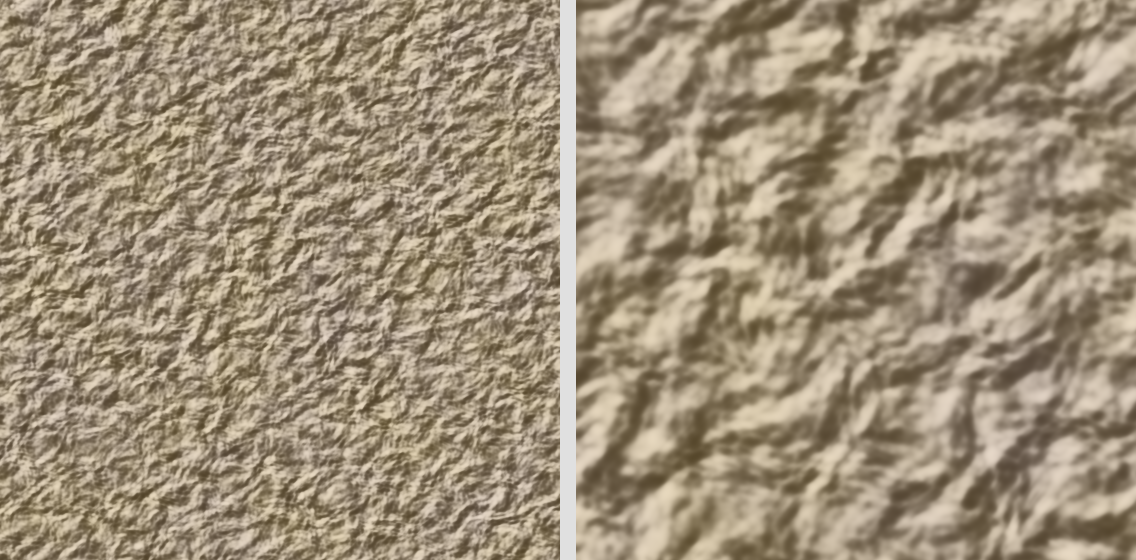
Left, the full canvas; right, a detail of the centre.
A WebGL 1 fragment shader for this texture:

```glsl
precision highp float;

// Rough sand-coloured plaster, lit at a low angle from the upper left.
// A stretched, warped noise height field is shaded by its slope towards the
// light, then darkened in scattered pits and finished with fine grain.

uniform vec2 u_resolution;

#define GRAIN_ANGLE 0.52      // direction of the ridges, radians
#define RIDGE_SCALE vec2(29.0, 39.0) // ridges per canvas, along and across
#define LIGHT_STEP 0.0058     // distance of the slope sample
#define RELIEF 0.54           // strength of the slope shading
#define DEPTH 0.27            // darkening of low ground
#define PIT_DARKNESS 0.15
#define GRAIN 0.075
#define TONE_LIMIT 0.27       // soft bound of the tone swing
#define BASE_COLOR vec3(0.618, 0.560, 0.470)
#define WARM_TINT vec3(0.006, 0.004, -0.040)

// Random unit vector for a lattice point
vec2 randomGradient(vec2 cell) {
    vec3 q = fract(vec3(cell.xyx) * vec3(0.1031, 0.1030, 0.0973));
    q += dot(q, q.yzx + 33.33);
    float angle = 6.28318 * fract((q.x + q.y) * q.z);
    return vec2(cos(angle), sin(angle));
}

// Gradient noise, about -0.7 to 0.7
float noise(vec2 p) {
    vec2 cell = floor(p);
    vec2 f = p - cell;
    vec2 u = f * f * f * (f * (f * 6.0 - 15.0) + 10.0);
    vec2 right = vec2(1.0, 0.0);
    vec2 up = vec2(0.0, 1.0);
    float a = dot(randomGradient(cell), f);
    float b = dot(randomGradient(cell + right), f - right);
    float c = dot(randomGradient(cell + up), f - up);
    float d = dot(randomGradient(cell + 1.0), f - 1.0);
    return mix(mix(a, b, u.x), mix(c, d, u.x), u.y);
}

// Plaster height: three octaves, each turned to hide the lattice
float height(vec2 p) {
    vec2 q = p * RIDGE_SCALE;
    q += 0.45 * vec2(noise(q * 0.55 + 17.0), noise(q * 0.55 + 61.0));
    float sum = 0.0;
    float amplitude = 1.0;
    for (int i = 0; i < 3; i++) {
        sum += amplitude * noise(q);
        q = mat2(1.68, 1.12, -1.12, 1.68) * q + 23.7;
        amplitude *= 0.5;
    }
    return sum;
}

// Scattered dark hollows, 0 outside and 1 inside
float pits(vec2 p) {
    vec2 q = p * RIDGE_SCALE * 0.9 + 140.0;
    float hollow = noise(q) + 0.3 * noise(q * 2.3 + 9.0);
    return smoothstep(0.20, 0.48, hollow);
}

void main() {
    vec2 uv = gl_FragCoord.xy / u_resolution.y;

    // Axes along and across the ridges; light comes from across
    float c = cos(GRAIN_ANGLE);
    float s = sin(GRAIN_ANGLE);
    vec2 p = mat2(c, -s, s, c) * uv + 3.0;
    vec2 toLight = LIGHT_STEP * vec2(-0.25, 0.97);

    // Slope, depth and pits
    float ground = height(p);
    float slope = ground - height(p + toLight);
    float roughness = 1.0 + 0.35 * noise(uv * 7.0 + 50.0);
    float tone = roughness * (RELIEF * slope + DEPTH * ground);
    tone -= PIT_DARKNESS * pits(p);

    // Fine grain and broad unevenness
    tone += GRAIN * noise(uv * 175.0 + 11.0);
    tone += 0.04 * noise(uv * 9.0 + 80.0);
    tone += 0.012;

    // Soft limit keeps hollows and crests within the palette
    float swing = tone / TONE_LIMIT;
    tone *= 1.2 / sqrt(1.0 + swing * swing);

    // Faint drift between grey and yellow sand
    float warmth = noise(uv * 6.0 + 31.0) + 0.6 * noise(uv * 24.0 + 7.0);
    vec3 color = BASE_COLOR + tone + WARM_TINT * warmth;
    gl_FragColor = vec4(clamp(color, 0.0, 1.0), 1.0);
}
```
